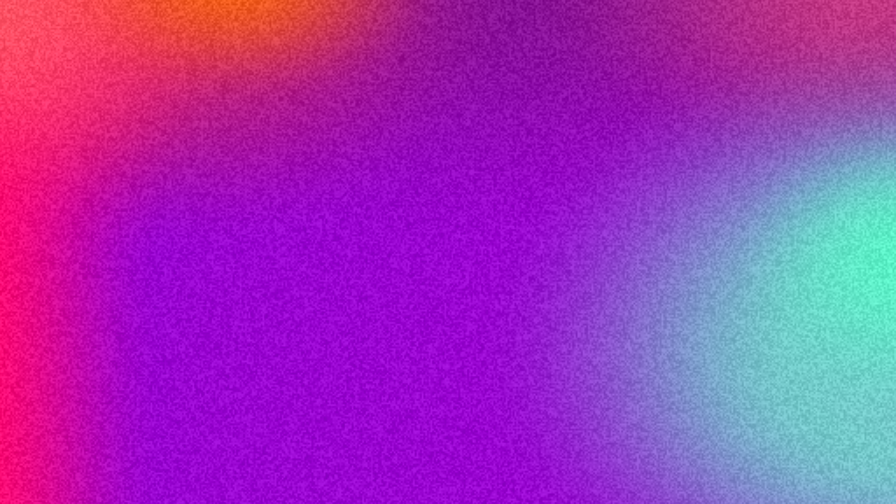
Write a WebGL 1 fragment shader that draws this background.

```glsl
precision highp float;
// Soft mesh gradient of violet, pink, orange and mint glows under fine film grain.

uniform vec2 u_resolution;

#define GRAIN_CELLS vec2(512.0, 288.0)
#define GRAIN_AMOUNT 0.15
#define VIOLET vec3(0.60, 0.02, 0.82)
#define PLUM vec3(0.53, 0.07, 0.58)
#define ROSE vec3(0.77, 0.22, 0.51)
#define TEAL vec3(0.45, 0.79, 0.79)
#define MINT vec3(0.35, 0.96, 0.78)
#define PINK vec3(1.00, 0.04, 0.43)
#define MAGENTA vec3(0.81, 0.15, 0.43)
#define CORAL vec3(1.00, 0.32, 0.39)
#define ORANGE vec3(0.96, 0.38, 0.07)

// Elliptical glow: 1 within the core, easing to 0 at the given radii.
float glow(vec2 p, vec2 center, vec2 radii, float core) {
  return 1.0 - smoothstep(core, 1.0, length((p - center) / radii));
}

float hash(vec2 cell) {
  vec3 q = fract(cell.xyx * 0.1031);
  q += dot(q, q.yzx + 33.33);
  return fract((q.x + q.y) * q.z);
}

// Value noise, interpolated so the grain stays smooth when enlarged.
float grain(vec2 p) {
  vec2 cell = floor(p);
  vec2 f = fract(p);
  float low = mix(hash(cell), hash(cell + vec2(1.0, 0.0)), f.x);
  float high = mix(hash(cell + vec2(0.0, 1.0)), hash(cell + 1.0), f.x);
  return mix(low, high, f.y) - 0.5;
}

void main() {
  vec2 uv = gl_FragCoord.xy / u_resolution;

  // Violet field, dimmer toward the top
  vec3 color = mix(VIOLET, PLUM, smoothstep(0.50, 1.05, uv.y));

  // Cool glows on the right
  color = mix(color, ROSE, glow(uv, vec2(0.97, 1.03), vec2(0.40, 0.42), 0.0));
  color = mix(color, TEAL, glow(uv, vec2(1.05, 0.30), vec2(0.53, 0.68), 0.30));
  color = mix(color, MINT, glow(uv, vec2(1.03, 0.48), vec2(0.23, 0.34), 0.0));

  // Warm glows on the left
  color = mix(color, MAGENTA, glow(uv, vec2(0.17, 1.02), vec2(0.42, 0.53), 0.10));
  float pinkReach = 0.18 + 0.10 * smoothstep(0.45, 0.90, uv.y);
  color = mix(color, PINK, 1.0 - smoothstep(-0.03, pinkReach, uv.x));
  color = mix(color, CORAL, glow(uv, vec2(0.0, 1.0), vec2(0.28, 0.45), 0.0));
  color = mix(color, ORANGE, glow(uv, vec2(0.26, 1.05), vec2(0.25, 0.27), 0.0));

  // Film grain
  color += GRAIN_AMOUNT * grain(uv * GRAIN_CELLS - 0.5);
  gl_FragColor = vec4(clamp(color, 0.0, 1.0), 1.0);
}
```
